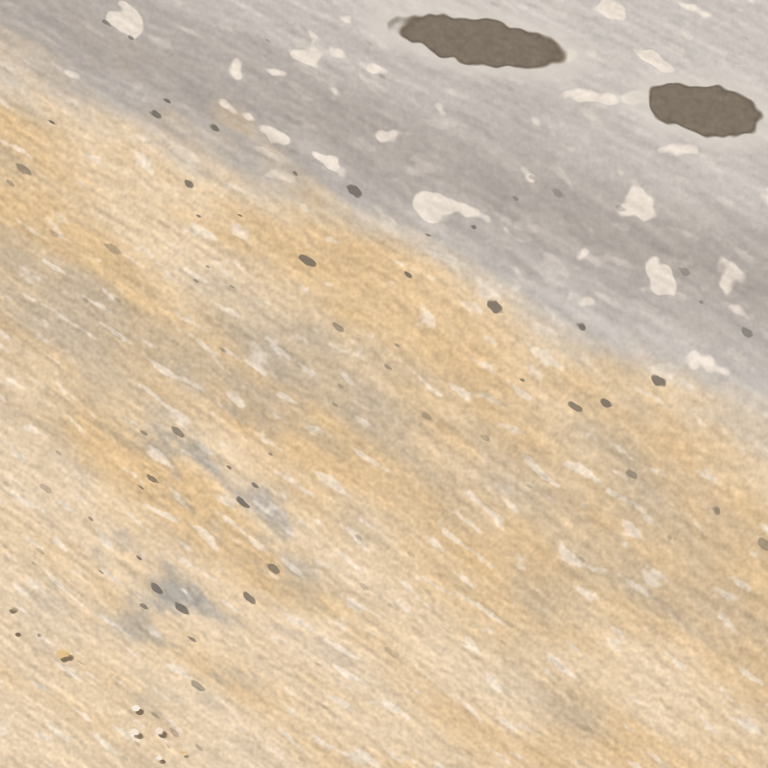
Give the GLSL for this texture, as a WebGL 1 fragment shader.

```glsl
precision highp float;
uniform vec2 u_resolution;

#define GRAIN 0.085
#define LINEATION 0.07
#define FLECKS 0.62
#define PATCHES 0.8
#define SPECK_DENSITY 0.13
#define PEBBLE_DENSITY 0.6
#define SAND vec3(0.91, 0.82, 0.70)
#define OCHRE vec3(0.87, 0.74, 0.56)
#define TAUPE vec3(0.75, 0.69, 0.61)
#define STONE vec3(0.80, 0.77, 0.74)
#define CREAM vec3(0.96, 0.91, 0.85)
#define DAMP vec3(0.50, 0.455, 0.40)

vec2 hash2(vec2 p) {
  p = vec2(dot(p, vec2(127.1, 311.7)), dot(p, vec2(269.5, 183.3)));
  return fract(sin(p) * 43758.5);
}

// Gradient noise, roughly -1 to 1
float noise(vec2 p) {
  vec2 i = floor(p), f = p - i;
  vec2 w = f * f * f * (f * (f * 6.0 - 15.0) + 10.0);
  vec2 e = vec2(0.0, 1.0);
  float a = dot(hash2(i) * 2.0 - 1.0, f);
  float b = dot(hash2(i + e.yx) * 2.0 - 1.0, f - e.yx);
  float c = dot(hash2(i + e.xy) * 2.0 - 1.0, f - e.xy);
  float d = dot(hash2(i + e.yy) * 2.0 - 1.0, f - e.yy);
  return 1.5 * mix(mix(a, b, w.x), mix(c, d, w.x), w.y);
}

float fbm(vec2 p) {
  float sum = 0.0, amp = 0.6;
  for (int i = 0; i < 4; i++) {
    sum += amp * noise(p);
    p = p * 2.03 + 17.3;
    amp *= 0.55;
  }
  return sum;
}

// One ragged grain per cell: x = coverage, y = random tint
vec2 scatter(vec2 p, float density) {
  vec2 cell = floor(p);
  vec2 jitter = hash2(cell + 3.7), pick = hash2(cell + 41.3);
  vec2 d = (p - cell - 0.35 - 0.3 * jitter) * vec2(1.0, 1.5);
  float radius = mix(0.1, 0.32, pick.y * pick.y);
  float edge = length(d) + 0.1 * noise(p * 4.0);
  float cover = 1.0 - smoothstep(radius - 0.07, radius + 0.05, edge);
  return vec2(cover * step(pick.x, density), jitter.y);
}

// Signed outline of a damp hollow, negative inside
float hollow(vec2 p, vec2 centre, vec2 size) {
  vec2 d = p - centre;
  d.y += 0.2 * d.x;
  float wobble = 0.3 * noise(p * 17.0) + 0.12 * noise(p * 55.0);
  return (length(d / size) - 1.0 + wobble) * size.y;
}

void main() {
  vec2 p = gl_FragCoord.xy / u_resolution;

  // Bedding coordinates: steep below, flatter above the contact
  float height = p.y - 0.93 + 0.5 * p.x;
  float flatten = smoothstep(-0.5, 0.5, height);
  float level = p.y + (0.72 - 0.24 * flatten) * p.x;
  vec2 q = vec2(0.86 * p.x - 0.5 * p.y, 0.85 * level);
  q.y += 0.006 * noise(p * 7.0);

  // Sandy beds with rusty and brownish bands
  float bands = fbm(q * vec2(2.2, 8.0) + 5.0);
  float middle = exp(-pow((height + 0.24) / 0.16, 2.0));
  vec3 sand = mix(SAND, OCHRE, smoothstep(-0.25, 0.5, bands + 0.35 * middle) * 0.85);
  float brown = fbm(q * vec2(2.5, 9.0) + 31.0) + 0.4 * middle;
  sand = mix(sand, TAUPE, 0.75 * smoothstep(0.1, 0.7, brown));

  // Bluish stains in the lower sand
  vec2 s = (p - vec2(0.26, 0.3)) / vec2(0.17, 0.22);
  float stain = exp(-dot(s, s)) * smoothstep(0.05, 0.6, fbm(q * vec2(9.0, 19.0)) + 0.1);
  sand = mix(sand, vec3(0.64, 0.63, 0.62), 0.85 * stain);

  // Grey stone with a darker belt above the contact
  float belt = exp(-pow((height - 0.06 - 0.13 * p.x) / 0.1, 2.0));
  float veins = fbm(q * vec2(4.0, 26.0) + 9.0);
  vec3 stone = STONE - belt * vec3(0.10, 0.105, 0.105) + 0.05 * veins;
  float rust = smoothstep(0.15, 0.55, fbm(q * vec2(5.0, 13.0) + 63.0));
  stone = mix(stone, OCHRE, 0.6 * rust * (1.0 - smoothstep(0.02, 0.13, height)));

  float contact = height + 0.09 * fbm(q * vec2(4.0, 14.0) + 2.0);
  float isStone = smoothstep(-0.05, 0.06, contact);
  vec3 col = mix(sand, stone, isStone);

  // Pale patches in the stone, narrow flecks in the sand
  float cluster = noise(p * 5.0 + 8.0);
  float patches = noise(q * vec2(13.0, 36.0) + 4.0) + 0.2 * noise(p * 60.0);
  patches = smoothstep(0.36, 0.5, patches + 0.25 * cluster) * isStone;
  float flecks = noise(q * vec2(19.0, 78.0)) + 0.2 * noise(p * 110.0);
  flecks = smoothstep(0.25, 0.6, flecks + 0.15 * cluster) * (1.0 - 0.6 * isStone);
  col = mix(col, CREAM, max(PATCHES * patches, FLECKS * flecks));

  // Fine lineation and grit
  float lines = noise(q * vec2(9.0, 95.0)) + 0.6 * noise(q * vec2(24.0, 150.0));
  float grit = noise(q * vec2(75.0, 150.0)) + 0.7 * noise(p * 185.0);
  col *= 1.0 + LINEATION * lines + GRAIN * grit * (1.0 - 0.45 * isStone);

  // Dark chips, mostly around the contact and the stains
  vec2 chip = scatter(q * vec2(26.0, 42.0), SPECK_DENSITY);
  float chipZone = exp(-pow(height / 0.16, 2.0)) + exp(-dot(s, s));
  col = mix(col, vec3(0.40, 0.38, 0.35), chip.x * min(1.0, 0.15 + chipZone) * 0.75);

  // Loose pebbles with shadows along a crack
  float crack = abs(p.y - 0.19 + 0.75 * p.x + 0.015 * noise(p * 20.0));
  float pebbleZone = (1.0 - smoothstep(0.02, 0.035, crack)) * (1.0 - smoothstep(0.22, 0.3, p.x));
  vec2 shade = scatter((p + vec2(-0.005, 0.005)) * 31.0, PEBBLE_DENSITY);
  vec2 pebble = scatter(p * 31.0, PEBBLE_DENSITY);
  vec3 pebbleColour = mix(vec3(0.98, 0.95, 0.90), vec3(0.87, 0.68, 0.40), pebble.y * pebble.y);
  col = mix(col, vec3(0.38, 0.32, 0.25), 0.75 * shade.x * pebbleZone);
  col = mix(col, pebbleColour, pebble.x * pebbleZone);

  // Damp hollows with bleached rims
  float damp = min(hollow(p, vec2(0.622, 0.948), vec2(0.105, 0.031)),
                   hollow(p, vec2(0.92, 0.857), vec2(0.072, 0.033)));
  col = mix(col, vec3(0.86, 0.83, 0.79), 0.65 * (1.0 - smoothstep(0.004, 0.026, damp)));
  vec3 wet = DAMP * (1.0 + 0.07 * grit) - 0.06 * (1.0 - smoothstep(0.0, 0.004, abs(damp)));
  col = mix(col, wet, 1.0 - smoothstep(-0.0015, 0.002, damp));

  gl_FragColor = vec4(clamp(col, 0.0, 1.0), 1.0);
}
```
